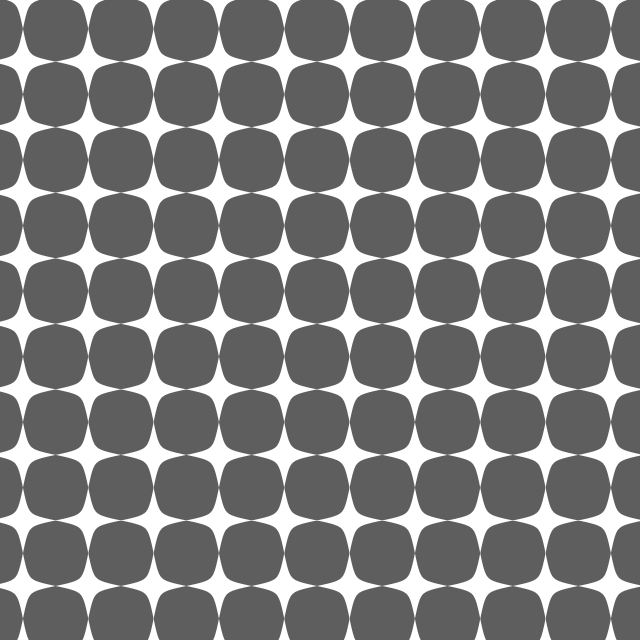
A WebGL 1 fragment shader for this pattern:

```glsl
precision highp float;
// Grid of grey rounded squares touching at pointed side midpoints, with white stars between.

uniform vec2 u_resolution;

// Signed distance, in cells, to a rounded square with a vertex in the middle of each side.
float pointedSquircle(vec2 p) {
  p = abs(p);
  float across = p.x - p.y;
  // Each quadrant is a hyperbola arc running from (0.5, 0) to (0, 0.5).
  float root = sqrt(0.49 * across * across + 0.0144);
  float arc = 0.5 + sqrt(0.49 * 0.25 + 0.0144) - root;
  float slope = 0.49 * across / root;
  return (p.x + p.y - arc) / sqrt(2.0 + 2.0 * slope * slope);
}

void main() {
  vec2 uv = gl_FragCoord.xy / u_resolution;
  vec2 repeats = vec2(9.797, 9.765);

  // Cell coordinates centred on each shape
  vec2 cell = fract((uv - vec2(0.0869, 0.0332)) * repeats + 0.5) - 0.5;

  // One-pixel edge smoothing
  float pixel = repeats.x / min(u_resolution.x, u_resolution.y);
  float ground = clamp(pointedSquircle(cell) / pixel + 0.5, 0.0, 1.0);

  gl_FragColor = vec4(mix(vec3(0.37), vec3(1.0), ground), 1.0);
}
```
